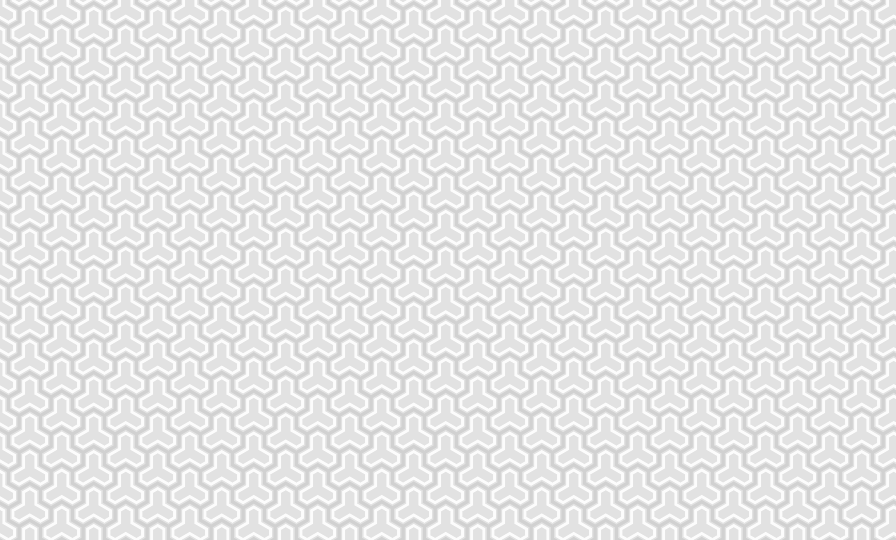
Reproduce this pattern procedurally as a Shadertoy shader.

```glsl
// Interlocking three-armed tiles in pale greys, each one a trio of merged hexagons.
// The distance to the tile edge is found over a staggered lattice, then cut into
// nested bands: dark seam, light margin, white outline and light core.

const float COLUMNS = 28.0;                  // tile columns across the canvas
const vec2 PHASE = vec2(-0.07, 0.07);        // lattice shift, in column widths
const float SEAM_EDGE = 0.135;               // band limits, in hexagon radii
const float OUTLINE_START = 0.255;
const float OUTLINE_END = 0.485;
const vec3 SEAM_COLOR = vec3(0.82);
const vec3 LIGHT_COLOR = vec3(0.888);
const vec3 OUTLINE_COLOR = vec3(0.99);

const float APOTHEM = 0.8660254;             // of a hexagon of radius one
const float ROW_STEP = 3.0;
const float COLUMN_STEP = ROW_STEP * APOTHEM;

// Depth inside a tile around the origin, negative outside it.
float tripodDepth(vec2 p) {
    // Turn the nearest arm upright, then mirror it.
    if (p.y < abs(p.x) * 0.5 / APOTHEM) {
        float side = p.x < 0.0 ? -1.0 : 1.0;
        p = vec2(-0.5 * p.x - side * APOTHEM * p.y,
                 side * APOTHEM * p.x - 0.5 * p.y);
    }
    p.x = abs(p.x);
    float roof = APOTHEM - dot(p - vec2(0.0, 1.0), vec2(0.5, APOTHEM));
    return min(APOTHEM - p.x, roof);
}

// Greatest depth among the four tiles that can cover a point.
float latticeDepth(vec2 p) {
    float depth = -1.0;
    for (int i = 0; i < 2; i++) {
        float column = floor(p.x / COLUMN_STEP) + float(i);
        float stagger = 0.5 * ROW_STEP * mod(column, 2.0);
        float y = mod(p.y - stagger, ROW_STEP);
        for (int j = 0; j < 2; j++) {
            vec2 local = vec2(p.x - column * COLUMN_STEP, y - float(j) * ROW_STEP);
            depth = max(depth, tripodDepth(local));
        }
    }
    return max(depth, 0.0);
}

void mainImage(out vec4 fragColor, in vec2 fragCoord) {
    float pixel = COLUMNS * COLUMN_STEP / iResolution.x;
    vec2 p = (fragCoord - 0.5 * iResolution.xy) * pixel - PHASE * COLUMN_STEP;
    float depth = latticeDepth(p);

    // Nested bands with edges softened over about one pixel.
    float soft = 0.55 * pixel;
    float seam = 1.0 - smoothstep(SEAM_EDGE - soft, SEAM_EDGE + soft, depth);
    float outline = smoothstep(OUTLINE_START - soft, OUTLINE_START + soft, depth)
                  - smoothstep(OUTLINE_END - soft, OUTLINE_END + soft, depth);
    vec3 color = mix(LIGHT_COLOR, SEAM_COLOR, seam);
    color = mix(color, OUTLINE_COLOR, outline);
    fragColor = vec4(color, 1.0);
}
```
